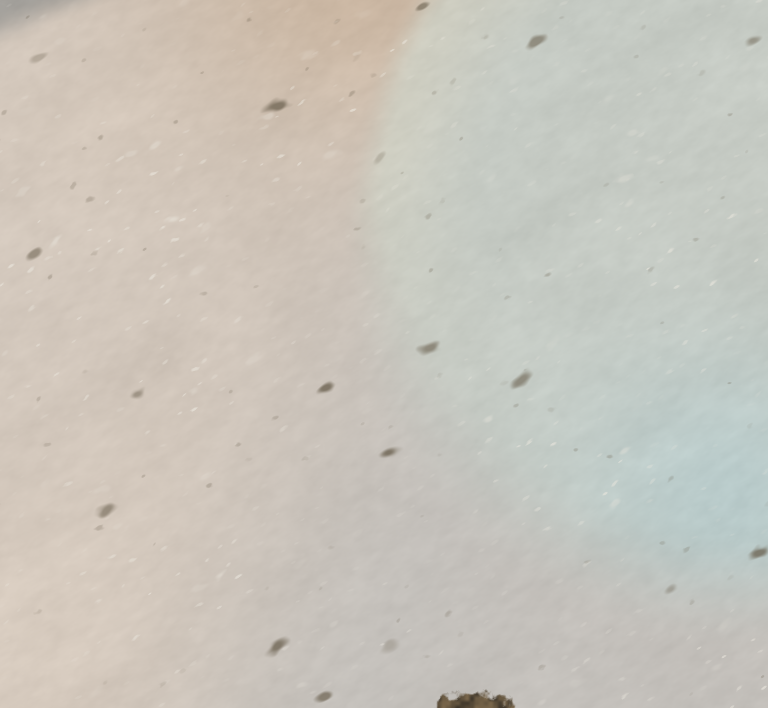
This texture is drawn by a WebGL 1 fragment shader. Its source:

```glsl
precision highp float;

uniform vec2 u_resolution;

// Stone tones
const vec3 WARM_SAND = vec3(0.815, 0.772, 0.728);
const vec3 PALE_SAND = vec3(0.850, 0.802, 0.752);
const vec3 PEACH = vec3(0.800, 0.718, 0.635);
const vec3 COOL_GREY = vec3(0.762, 0.748, 0.728);
const vec3 CORNER_SHADE = vec3(0.600, 0.595, 0.580);

// Tinted light disc
const vec3 DISC_GREEN = vec3(0.772, 0.792, 0.765);
const vec3 DISC_CYAN = vec3(0.730, 0.800, 0.798);
const vec3 DISC_RIM = vec3(0.812, 0.802, 0.745);
const vec2 DISC_CENTER = vec2(1.07, 0.71);
const float DISC_RADIUS = 0.55;

// Marks
const vec3 FLECK_LIGHT = vec3(0.920, 0.905, 0.870);
const vec3 SPOT_DARK = vec3(0.400, 0.360, 0.290);
const vec3 MOSS = vec3(0.300, 0.245, 0.165);
const vec2 MOSS_CENTER = vec2(0.665, -0.005);
const vec2 MOSS_SIZE = vec2(0.062, 0.026);
const float GRAIN_ANGLE = 0.55;
const float GRAIN_CONTRAST = 0.040;
const float MOTTLE_CONTRAST = 0.045;

float hash(vec2 p) {
  vec3 q = fract(vec3(p.xyx) * 0.1031);
  q += dot(q, q.yzx + 33.33);
  return fract((q.x + q.y) * q.z);
}

float noise(vec2 p) {
  vec2 i = floor(p);
  vec2 f = fract(p);
  f = f * f * (3.0 - 2.0 * f);
  float low = mix(hash(i), hash(i + vec2(1.0, 0.0)), f.x);
  float high = mix(hash(i + vec2(0.0, 1.0)), hash(i + vec2(1.0, 1.0)), f.x);
  return mix(low, high, f.y);
}

float fbm(vec2 p) {
  float sum = 0.0;
  float weight = 0.5;
  for (int i = 0; i < 4; i++) {
    sum += weight * noise(p);
    p = p * 2.03 + 17.7;
    weight *= 0.5;
  }
  return sum / 0.9375;
}

float glow(vec2 p, vec2 center, vec2 size) {
  vec2 d = (p - center) / size;
  return exp(-dot(d, d));
}

// One soft, ragged ellipse in a random share of the grid cells
float scatter(vec2 p, float cells, float share, vec2 size, float seed) {
  vec2 g = p * cells + seed;
  vec2 id = floor(g);
  vec2 jitter = vec2(hash(id + 3.1), hash(id + 7.7));
  vec2 d = (fract(g) - mix(vec2(0.3), vec2(0.7), jitter)) / size;
  d.y += (jitter.x - 0.5) * d.x;
  float scale = mix(0.6, 1.2, hash(id + 11.3));
  float ragged = 0.7 * (noise(g * 1.1 / size) - 0.5);
  float body = 1.0 - smoothstep(0.3, 1.2, length(d) / scale + ragged);
  return body * step(hash(id), share) * mix(0.25, 1.0, hash(id + 19.9));
}

vec3 stoneColor(vec2 p) {
  vec3 c = mix(WARM_SAND, COOL_GREY, smoothstep(0.15, 0.65, p.x - 0.45 * p.y + 0.12));
  c = mix(c, PALE_SAND, 0.8 * glow(p, vec2(0.0, 0.08), vec2(0.25, 0.30)));
  c = mix(c, PALE_SAND, 0.6 * glow(p, vec2(0.12, 0.80), vec2(0.20, 0.15)));
  c = mix(c, PEACH, 0.9 * glow(p, vec2(0.52, 1.02), vec2(0.30, 0.22)));
  float corner = p.y - 0.40 * p.x + 0.02 * fbm(p * 12.0);
  return mix(c, CORNER_SHADE, 0.85 * smoothstep(0.94, 1.0, corner));
}

vec3 discColor(vec2 p, float edge) {
  vec3 c = mix(DISC_GREEN, DISC_CYAN, glow(p, vec2(1.04, 0.30), vec2(0.24, 0.20)));
  float rim = smoothstep(-0.18, 0.0, edge) * smoothstep(0.35, 0.85, p.y);
  return mix(c, DISC_RIM, 0.8 * rim);
}

void main() {
  vec2 p = gl_FragCoord.xy / u_resolution.y;
  float ca = cos(GRAIN_ANGLE);
  float sa = sin(GRAIN_ANGLE);
  vec2 q = vec2(ca * p.x + sa * p.y, ca * p.y - sa * p.x);

  // Broad light, with a disc edge that softens downwards
  float edge = length(p - DISC_CENTER) - DISC_RADIUS + 0.02 * (fbm(p * 7.0) - 0.5);
  float blur = mix(0.09, 0.028, smoothstep(0.3, 0.8, p.y));
  float disc = 1.0 - smoothstep(-blur, blur, edge);
  vec3 color = mix(stoneColor(p), discColor(p, edge), disc);

  // Mottling and slanted fine grain
  float mottle = fbm(q * vec2(9.0, 16.0));
  color += MOTTLE_CONTRAST * (mottle - 0.5);
  color += GRAIN_CONTRAST * (fbm(q * vec2(48.0, 95.0) + 40.0) - 0.5);

  // Pale flecks, gathered in loose patches
  float patches = smoothstep(0.35, 0.7, fbm(q * 6.0 + 9.0));
  float flecks = scatter(q, 42.0, 0.28, vec2(0.26, 0.10), 5.3);
  flecks = max(flecks, 0.8 * scatter(q, 21.0, 0.12, vec2(0.24, 0.11), 61.7));
  color = mix(color, FLECK_LIGHT, 0.65 * flecks * mix(0.25, 1.0, patches));

  // Dark pits and small specks
  float pits = scatter(q, 8.0, 0.20, vec2(0.13, 0.065), 23.4);
  float specks = scatter(q, 30.0, 0.10, vec2(0.17, 0.10), 87.1);
  color = mix(color, SPOT_DARK, max(0.75 * pits, 0.28 * specks));

  // Moss clump on the lower border
  float clump = length((p - MOSS_CENTER) / MOSS_SIZE) + 0.9 * (fbm(p * 75.0) - 0.5);
  vec3 mossColor = MOSS * mix(0.6, 1.5, noise(p * 150.0));
  color = mix(color, mossColor, 0.9 * (1.0 - smoothstep(0.75, 1.05, clump)));

  gl_FragColor = vec4(clamp(color, 0.0, 1.0), 1.0);
}
```
